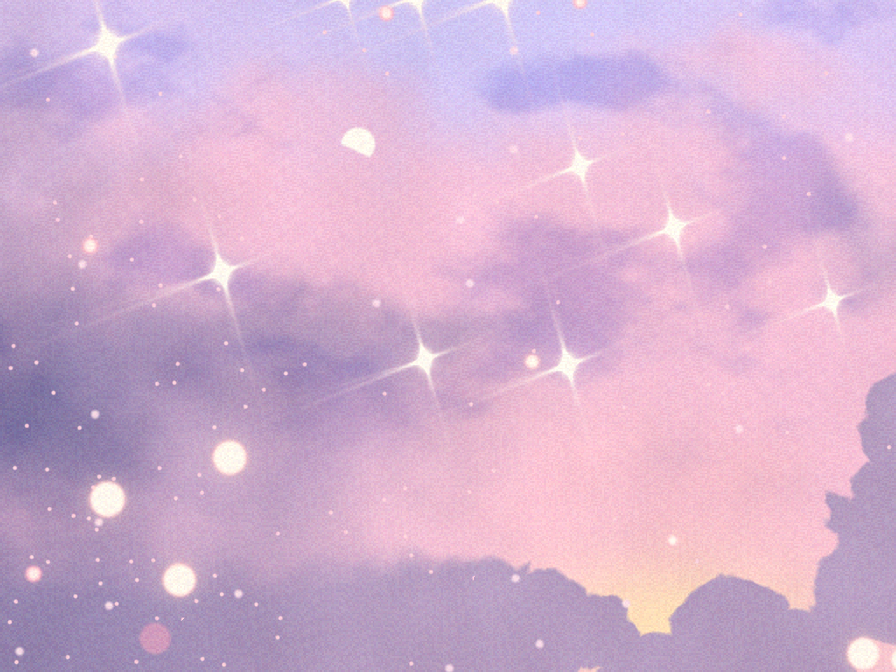
Write a WebGL 2 fragment shader that draws this background.

```glsl
#version 300 es
precision highp float;

uniform vec2 u_resolution;
out vec4 outColor;

const vec3 PINK = vec3(0.97, 0.76, 0.85);
const vec3 LAVENDER = vec3(0.86, 0.77, 0.94);
const vec3 BLUE = vec3(0.80, 0.78, 0.97);
const vec3 DUSK = vec3(0.50, 0.46, 0.64);
const vec3 MAUVE = vec3(0.73, 0.63, 0.77);
const vec3 PEACH = vec3(0.98, 0.76, 0.81);
const vec3 GOLD = vec3(1.0, 0.88, 0.72);
const vec3 CREAM = vec3(1.0, 0.98, 0.94);
const vec3 ROSE = vec3(1.0, 0.66, 0.76);

// Star: centre, size
const vec3 STARS[10] = vec3[10](
  vec3(0.160, 0.934, 1.25), vec3(0.330, 0.595, 1.1), vec3(0.632, 0.465, 0.95),
  vec3(0.845, 0.457, 1.05), vec3(0.863, 0.753, 0.95), vec3(1.003, 0.661, 1.0),
  vec3(1.238, 0.552, 0.85), vec3(0.620, 1.005, 0.95), vec3(0.747, 1.005, 1.1),
  vec3(0.514, 1.005, 0.7));

// Light disc: centre, radius, warmth (1 cream, 0 rose)
const vec4 DISCS[12] = vec4[12](
  vec4(0.160, 0.257, 0.027, 1.0), vec4(0.342, 0.319, 0.026, 1.0),
  vec4(0.267, 0.137, 0.025, 1.0), vec4(0.231, 0.050, 0.023, 0.0),
  vec4(1.285, 0.027, 0.025, 1.0), vec4(1.342, 0.018, 0.018, 1.0),
  vec4(0.792, 0.462, 0.011, 0.9), vec4(0.050, 0.146, 0.012, 0.2),
  vec4(0.134, 0.634, 0.012, 0.4), vec4(0.575, 0.980, 0.011, 0.3),
  vec4(1.001, 0.196, 0.009, 0.8), vec4(0.863, 0.997, 0.010, 0.4));

// Cumulus puff: centre, radius
const vec3 PUFFS[10] = vec3[10](
  vec3(1.094, 0.054, 0.090), vec3(1.180, -0.007, 0.100), vec3(0.894, 0.054, 0.057),
  vec3(1.293, 0.123, 0.087), vec3(1.250, 0.236, 0.028), vec3(1.328, 0.271, 0.056),
  vec3(1.372, 0.366, 0.087), vec3(0.972, -0.015, 0.074), vec3(0.799, 0.062, 0.090),
  vec3(1.302, 0.200, 0.066));

float hash(vec2 p) {
  return fract(sin(dot(p, vec2(127.1, 311.7))) * 43758.5453);
}

float noise(vec2 p) {
  vec2 i = floor(p), f = fract(p);
  f = f * f * (3.0 - 2.0 * f);
  return mix(mix(hash(i), hash(i + vec2(1, 0)), f.x),
             mix(hash(i + vec2(0, 1)), hash(i + 1.0), f.x), f.y);
}

float fbm(vec2 p) {
  float sum = 0.0, amp = 0.5;
  for (int i = 0; i < 5; i++) {
    sum += amp * noise(p);
    p = mat2(1.6, 1.2, -1.2, 1.6) * p + 3.7;
    amp *= 0.5;
  }
  return sum;
}

float blob(vec2 p, vec2 centre, vec2 radius) {
  vec2 d = (p - centre) / radius;
  return exp(-dot(d, d));
}

vec3 skyColor(vec2 p) {
  float n = fbm(p * 7.0);
  vec2 q = p + 0.22 * (vec2(n, fbm(p * 7.0 + 17.0)) - 0.48);
  vec3 c = mix(PINK, LAVENDER, smoothstep(0.70, 0.92, q.y));
  c = mix(c, BLUE, 0.9 * blob(q, vec2(0.72, 1.0), vec2(0.42, 0.20)));
  c = mix(c, MAUVE, 0.75 * blob(q, vec2(0.0, 0.76), vec2(0.15, 0.22)));
  c = mix(c, MAUVE, 0.7 * blob(q, vec2(0.56, 0.50), vec2(0.28, 0.07)));
  c = mix(c, MAUVE, 0.6 * blob(q, vec2(1.32, 0.66), vec2(0.09, 0.08)));
  c = mix(c, DUSK, blob(q, vec2(-0.05, 0.40), vec2(0.54, 0.22)));
  c = mix(c, MAUVE, 0.6 * blob(q, vec2(0.45, 0.27), vec2(0.25, 0.12)));
  c = mix(c, PINK, 0.9 * blob(q, vec2(0.37, 0.76), vec2(0.15, 0.12)));
  c = mix(c, PINK, 0.8 * blob(q, vec2(0.58, 0.65), vec2(0.28, 0.06)));
  c = mix(c, PINK, 0.7 * blob(q, vec2(1.14, 0.89), vec2(0.17, 0.05)));
  c = mix(c, PEACH, 0.9 * blob(q, vec2(0.98, 0.24), vec2(0.38, 0.14)));
  c = mix(c, GOLD, blob(p, vec2(1.0, 0.07), vec2(0.23, 0.09)));
  // Wispy lavender shade between the lit billows
  float shade = smoothstep(0.50, 0.72, fbm(p * vec2(5.0, 8.0) + 31.0));
  c = mix(c, c * vec3(0.86, 0.87, 0.97), shade * smoothstep(0.2, 0.5, p.y));
  return c + 0.08 * (n - 0.48);
}

// Signed distance to the low cloud bank, ragged along its rim
float cloudBank(vec2 p) {
  p += 0.04 * (vec2(fbm(p * 26.0), fbm(p * 26.0 + 9.0)) - 0.48);
  float d = max(p.y - 0.165, p.x - 0.78);
  for (int i = 0; i < PUFFS.length(); i++)
    d = min(d, length(p - PUFFS[i].xy) - PUFFS[i].z);
  return d;
}

float ray(vec2 d, vec2 dir, float reach, float width) {
  float along = dot(d, dir), across = dot(d, vec2(-dir.y, dir.x)) / width;
  return exp(-abs(along) / reach - across * across);
}

float starGlow(vec2 d, float size) {
  float reach = size * (d.x < 0.0 ? 0.095 : 0.045);
  float light = 0.75 * ray(d, vec2(0.930, 0.368), reach, 0.0034 * size);
  light += 0.5 * ray(d, vec2(0.956, 0.292), reach * 0.8, 0.003 * size);
  light += 0.75 * ray(d, vec2(0.27, -0.963), 0.066 * size, 0.0034 * size);
  light += 0.4 * ray(d, vec2(0.18, -0.984), 0.05 * size, 0.003 * size);
  float r = length(d * vec2(1.15, 0.9)) / size;
  return light + 1.6 * exp(-r * r / 0.00018) + 0.28 * exp(-r / 0.022);
}

// One jittered speck per cell, kept with the given chance
float specks(vec2 p, float cells, float radius, float chance) {
  vec2 id = floor(p * cells);
  vec2 jitter = 0.2 + 0.6 * vec2(hash(id + 3.1), hash(id + 8.7));
  float d = length(p - (id + jitter) / cells);
  return step(hash(id), chance) * smoothstep(radius, radius * 0.3, d);
}

void main() {
  vec2 p = gl_FragCoord.xy / u_resolution.y;
  p.x += 0.5 * (4.0 / 3.0 - u_resolution.x / u_resolution.y);

  // Sky and cloud bank, softer toward the left
  vec3 color = skyColor(p);
  float softness = mix(0.07, 0.004, smoothstep(0.3, 0.85, p.x));
  vec3 bank = mix(mix(DUSK, MAUVE, 0.4), MAUVE * 0.98, smoothstep(0.0, 0.65, p.x));
  bank += 0.08 * (fbm(p * 8.0) - 0.48);
  color = mix(color, bank, smoothstep(softness, -softness, cloudBank(p)));

  // Scattered dust, denser at lower left
  float dense = blob(p, vec2(0.15, 0.3), vec2(0.3, 0.35));
  color = mix(color, vec3(1.0, 0.82, 0.87), specks(p, 32.0, 0.0045, 0.04 + 0.3 * dense));
  color = mix(color, vec3(1.0, 0.88, 0.92), 0.9 * specks(p + 0.37, 9.0, 0.009, 0.2));

  // Light discs with a rosy halo
  for (int i = 0; i < DISCS.length(); i++) {
    vec4 disc = DISCS[i];
    float d = length(p - disc.xy) - disc.z;
    vec3 tint = mix(ROSE, CREAM, disc.w * smoothstep(0.006, -0.008, d));
    float solid = mix(0.5, 1.0, smoothstep(0.0, 0.2, disc.w));
    color = mix(color, tint, solid * smoothstep(0.004, -0.004, d));
    color += 0.3 * disc.w * (vec3(1.0, 0.85, 0.8) - color) * exp(-max(d, 0.0) / 0.01);
    color = mix(color, CREAM, 0.8 * smoothstep(0.0, 0.2, disc.w) * smoothstep(0.0, -0.008, d));
  }

  // Half moon
  vec2 m = p - vec2(0.533, 0.785);
  float moon = max(length(m) - 0.025, dot(m, vec2(-0.42, -0.91)) - 0.010);
  color = mix(color, CREAM, smoothstep(0.003, -0.003, moon));

  // Star flares
  for (int i = 0; i < STARS.length(); i++) {
    float glow = min(starGlow(p - STARS[i].xy, STARS[i].z), 1.0);
    color = mix(color, mix(vec3(1.0, 0.86, 0.88), CREAM, glow), glow);
  }

  // Film grain, separate in each channel
  vec2 cell = floor(p * 384.0);
  vec3 grain = vec3(hash(cell), hash(cell + 51.3), hash(cell + 97.7)) - 0.5;
  color += 0.075 * mix(grain, grain.ggg, 0.4);
  outColor = vec4(clamp(color, 0.0, 1.0), 1.0);
}
```
